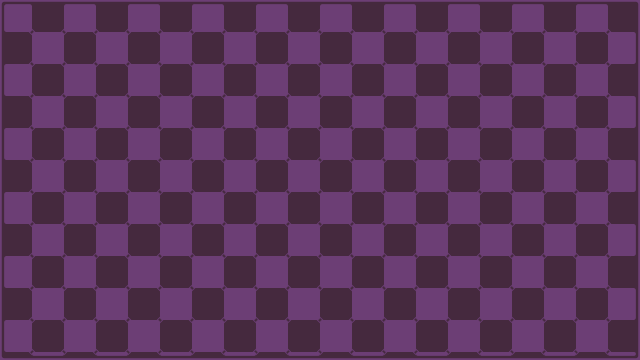
Write a Shadertoy shader that draws this pattern.

```glsl
// Plum checkerboard of softly rounded tiles with tiny diamond joints and a thin frame.

float roundedBox(vec2 p, vec2 halfSize, float radius) {
    vec2 q = abs(p) - halfSize + radius;
    return length(max(q, 0.0)) + min(max(q.x, q.y), 0.0) - radius;
}

// Distance to the light tile of one cell, clipped to the framed area
float tile(vec2 p, vec2 cell, vec2 board) {
    vec2 low = max(cell, vec2(0.13));
    vec2 high = min(cell + 1.0, board - 0.13);
    vec2 halfSize = 0.5 * (high - low);
    float shortest = min(halfSize.x, halfSize.y);
    if (shortest <= 0.0 || mod(cell.x + cell.y, 2.0) > 0.5) return 1.0;
    return roundedBox(p - 0.5 * (low + high), halfSize, min(0.075, shortest));
}

void mainImage(out vec4 fragColor, in vec2 fragCoord) {
    // Twenty cells across, rows counted down from the top edge
    float pixel = 20.0 / iResolution.x;
    vec2 board = iResolution.xy * pixel;
    vec2 p = vec2(fragCoord.x, iResolution.y - fragCoord.y) * pixel;

    // Nearest tile, including neighbours so that both sides of an edge blend
    float d = 1.0;
    for (int y = -1; y <= 1; y++)
        for (int x = -1; x <= 1; x++)
            d = min(d, tile(p, floor(p) + vec2(x, y), board));

    // Diamond outline where four cells meet
    vec2 joint = round(p);
    vec2 fromJoint = abs(p - joint);
    if (all(greaterThan(joint, vec2(0.5))) && all(lessThan(joint, board - 0.15)))
        d = min(d, abs(fromJoint.x + fromJoint.y - 0.085) * 0.707 - 0.014);

    // Outer frame
    d = min(d, -roundedBox(p - 0.5 * board, 0.5 * board - 0.055, 0.08));

    float light = clamp(0.5 - d / pixel, 0.0, 1.0);
    vec3 color = mix(vec3(0.27, 0.16, 0.245), vec3(0.425, 0.245, 0.46), light);
    fragColor = vec4(color, 1.0);
}
```
